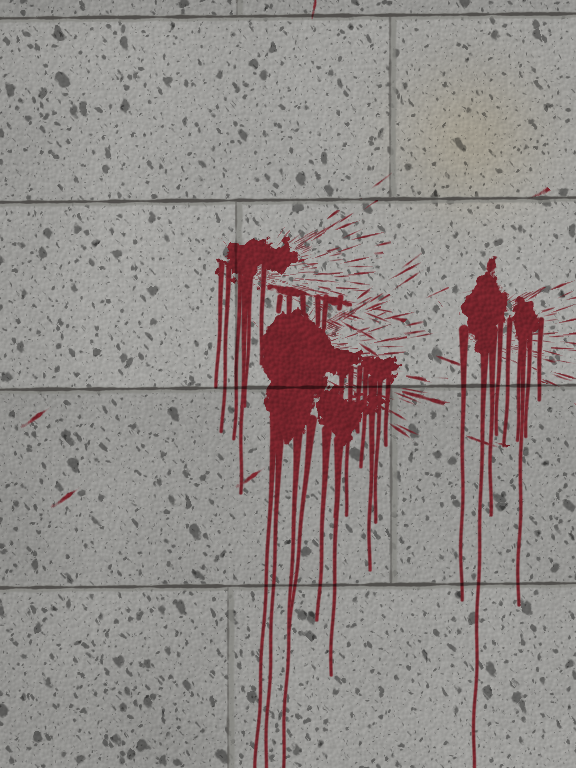
A Shadertoy shader for this texture:

```glsl
// Weathered limestone blocks splashed with three bursts of dark red paint.
// Cellular noise pits the stone, layered sines fray the paint, and tapered
// capsules, falling runs and polar cells make splats, drips and spatter.
const float HEIGHT = 7.68;  // canvas height in wall units, y down
const vec3 STONE_TINT = vec3(1.0, 0.998, 0.98);
const vec3 STAIN_TINT = vec3(1.0, 0.96, 0.86);
const vec3 PAINT = vec3(0.45, 0.125, 0.155);
const vec3 JOINT_DARK = vec3(0.29, 0.28, 0.27);
const vec3 MORTAR = vec3(0.52, 0.52, 0.5);
const float FRAY = 0.065;   // roughness of solid splats
const float PATCHY = 0.13;  // roughness of broken paint
const float RUN_WIDTH = 0.016;
const float COURSES[4] = float[4](0.16, 2.0, 3.875, 5.855);
const float UPRIGHTS[5] = float[5](2.4, 3.93, 2.39, 3.94, 2.31);
const float TONES[5] = float[5](0.585, 0.625, 0.64, 0.595, 0.615);
// Long runs: top x, top y, bottom x, bottom y
const vec4 RUNS[12] = vec4[12](
  vec4(2.75, 4.2, 2.55, 7.8), vec4(2.8, 4.3, 2.65, 7.8), vec4(2.98, 4.3, 2.82, 7.8),
  vec4(3.12, 4.2, 2.9, 6.3), vec4(3.27, 4.3, 3.18, 6.2), vec4(3.39, 4.4, 3.31, 6.75),
  vec4(3.73, 3.8, 3.69, 5.7), vec4(2.46, 2.8, 2.4, 4.93), vec4(4.64, 3.3, 4.61, 6.0),
  vec4(4.85, 3.4, 4.73, 7.8), vec4(4.93, 3.3, 4.9, 5.15), vec4(5.24, 3.2, 5.18, 6.05));

float hash(vec2 p) {
  vec3 q = fract(p.xyx * vec3(0.1031, 0.103, 0.0973));
  q += dot(q, q.yzx + 33.33);
  return fract((q.x + q.y) * q.z);
}

// Layered, rotated sines, about -1 to 1
float ripple(vec2 p) {
  float sum = 0.0, amp = 0.5;
  for (int i = 0; i < 5; i++) {
    p = mat2(0.8, 0.6, -0.6, 0.8) * p * 1.85 + 1.7;
    sum += amp * sin(p.x + 1.4 * sin(p.y * 0.9));
    amp *= 0.6;
  }
  return sum;
}

// Distance to the nearest seed, and its random value
vec2 cellular(vec2 p) {
  vec2 best = vec2(9.0, 0.0);
  for (int k = 0; k < 9; k++) {
    vec2 id = floor(p) + vec2(k % 3 - 1, k / 3 - 1);
    float d = length(p - id - vec2(hash(id), hash(id + 57.3)));
    if (d < best.x) best = vec2(d, hash(id + 113.7));
  }
  return best;
}

// Tapered capsule from ends.xy to ends.zw
float capsule(vec2 p, vec4 ends, float ra, float rb) {
  vec2 v = ends.zw - ends.xy;
  float h = clamp(dot(p - ends.xy, v) / dot(v, v), 0.0, 1.0);
  return length(p - ends.xy - v * h) - mix(ra, rb, h);
}

float run(vec2 p, vec4 r, float flare) {
  float t = clamp((p.y - r.y) / (r.w - r.y), 0.0, 1.0);
  float x = mix(r.x, r.z, t) + 0.012 * t * sin(p.y * 6.0 + r.x * 40.0);
  float w = RUN_WIDTH + flare * exp(-2.5 * max(p.y - r.y, 0.0));
  return length(vec2(p.x - x, max(max(r.y - p.y, p.y - r.w), 0.0))) - w;
}

// Short runs across span from height top, ending within ends
float curtain(vec2 p, vec2 span, float top, vec2 ends, int count) {
  float d = 9.0;
  for (int i = 0; i < count; i++) {
    vec2 key = vec2(float(i) * 7.1, span.x * 31.0);
    float x = mix(span.x, span.y, (float(i) + 0.2 + 0.6 * hash(key)) / float(count));
    float end = mix(ends.x, ends.y, hash(key + 3.7));
    d = min(d, run(p, vec4(x, top, x - 0.04 * (end - top), end), 0.012));
  }
  return d;
}

// Radial flecks in polar cells, thinning with distance
float spatter(vec2 v, float reach, float px) {
  float r = length(v) + 0.01, angle = atan(v.y, v.x);
  vec2 q = vec2(angle * 34.0, log(r) * 7.0 + sin(angle * 50.0)), id = floor(q);
  float density = 0.5 * exp(-r * r / (reach * reach)) * smoothstep(0.85, 0.3, abs(angle + 0.12));
  float d = length((q - id - 0.5) * vec2(1.0, 0.65)) - 0.12 - 0.27 * hash(id + 9.1) + 0.1 * ripple(v * 14.0);
  float soft = px * 34.0 / r;
  return step(hash(id), density) * smoothstep(soft, -soft, d);
}

float paintDistance(vec2 p) {
  float rough = ripple(p * 5.0) + 0.4 * ripple(p * 15.0);
  float solid = capsule(p, vec4(2.95, 3.51, 2.92, 4.22), 0.38, 0.18);
  solid = min(solid, capsule(p, vec4(3.42, 4.2, 3.43, 4.45), 0.19, 0.05));
  solid = min(solid, capsule(p, vec4(4.85, 3.1, 4.84, 3.45), 0.25, 0.06));
  solid = min(solid, capsule(p, vec4(4.8, 2.95, 4.93, 2.64), 0.1, 0.02));
  solid = min(solid, capsule(p, vec4(5.22, 3.18, 5.24, 3.45), 0.14, 0.03));
  float broken = capsule(p, vec4(2.24, 2.64, 2.7, 2.58), 0.1, 0.2);
  broken = min(broken, capsule(p, vec4(3.3, 3.58, 3.83, 3.7), 0.15, 0.09));
  broken = min(broken, capsule(p, vec4(3.25, 4.08, 3.82, 4.0), 0.12, 0.07));
  float arm = capsule(p, vec4(2.7, 2.86, 3.5, 3.04), 0.035, 0.02) + 0.025 * rough;
  float d = min(min(solid + FRAY * rough, broken + PATCHY * rough), arm);
  for (int i = 0; i < 12; i++) d = min(d, run(p, RUNS[i], 0.035));
  d = min(d, curtain(p, vec2(2.14, 2.68), 2.65, vec2(3.6, 4.6), 5));
  d = min(d, curtain(p, vec2(2.7, 3.5), 2.97, vec2(3.05, 3.3), 6));
  d = min(d, curtain(p, vec2(3.4, 3.92), 3.68, vec2(4.2, 5.3), 7));
  return min(d, curtain(p, vec2(4.95, 5.45), 3.2, vec2(3.5, 4.7), 5));
}

void mainImage(out vec4 fragColor, in vec2 fragCoord) {
  float px = HEIGHT / iResolution.y, bed = 9.0;
  vec2 p = vec2(fragCoord.x, iResolution.y - fragCoord.y) * px;
  // Masonry layout
  int row = 0;
  for (int i = 0; i < 4; i++) {
    float gap = p.y + 0.008 * (p.x - 2.88) - COURSES[i];
    if (gap > 0.0) row = i + 1;
    if (abs(gap) < abs(bed)) bed = gap;
  }
  float side = p.x - UPRIGHTS[row], wear = 0.008 * ripple(p * 6.0);
  // Stone tone, relief, stain and pits
  vec2 corner = p - vec2(1.6, 7.2), stain = p - vec2(4.7, 1.4);
  float dirt = exp(-0.9 * dot(corner, corner));
  float relief = cellular(p * 24.0).x - cellular(p * 24.0 + 0.43).x;
  float tone = TONES[row] + 0.012 * ripple(p * 1.3) + 0.014 * ripple(p * 18.0);
  tone += 0.055 * relief - 0.05 * dirt - 0.03 * smoothstep(1.2, 0.0, p.x);
  vec3 color = tone * mix(STONE_TINT, STAIN_TINT, 0.8 * exp(-2.0 * dot(stain, stain)));
  float scars = 0.7 * dirt + exp(-30.0 * abs(p.x - 0.55) * abs(p.x - 0.4) - 9.0 * pow(p.y - 1.3, 2.0));
  for (float scale = 6.5; scale < 16.0; scale += 8.5) {
    vec2 pit = cellular((p + 0.035 * ripple(p * 7.0)) * vec2(1.0, 0.8) * scale);
    float d = pit.x + 0.03 - 0.34 * pow(pit.y, 6.0 - 4.0 * min(scars, 1.0));
    color *= 1.0 - 0.38 * smoothstep(0.05 + px * scale, -0.04, d);
  }
  // Joints: pale mortar with a dark shadow line
  float mortar = smoothstep(0.045, 0.02, min(abs(bed - 0.012), abs(side)) + wear);
  float shadow = max(smoothstep(0.012 + px, 0.006, abs(bed) + wear),
    0.6 * smoothstep(0.008 + px, 0.0, abs(side + 0.03) + wear));
  color = mix(mix(color, MORTAR, 0.75 * mortar), JOINT_DARK, 0.9 * shadow);
  // Paint follows the relief and darkens in the joints
  float cover = smoothstep(px, -px, paintDistance(p));
  cover = max(cover, spatter(p - vec2(2.45, 2.75), 1.2, px));
  cover = max(cover, spatter(p - vec2(2.75, 3.55), 1.45, px));
  cover = max(cover, spatter(p - vec2(4.6, 3.35), 0.95, px));
  vec3 paint = PAINT * (1.0 + 0.2 * relief + 0.06 * ripple(p * 8.0)) * (1.0 - 0.5 * shadow);
  fragColor = vec4(mix(color, paint, 0.97 * cover), 1.0);
}
```
